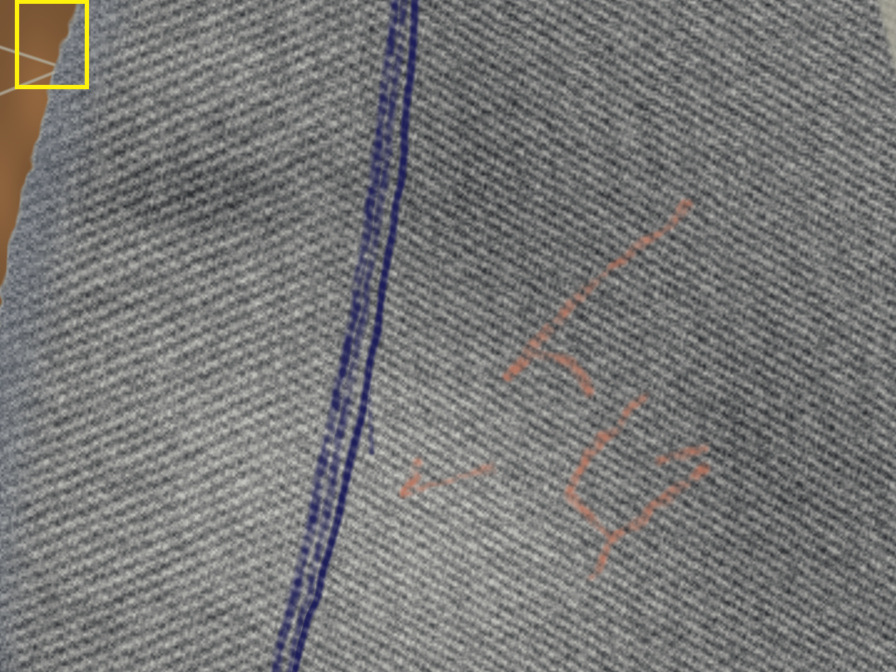
Give the GLSL for this texture, as a Shadertoy shader.

```glsl
// Worn grey denim with a blue inked seam, orange chalk marks and a frayed edge over wood.

const vec3 DARK_YARN = vec3(0.275, 0.283, 0.290);
const vec3 PALE_YARN = vec3(0.670, 0.670, 0.655);
const vec3 INK = vec3(0.115, 0.115, 0.350);
const vec3 CHALK = vec3(0.730, 0.450, 0.360);
const vec3 WOOD = vec3(0.500, 0.350, 0.215);
const vec3 FRAY = vec3(0.700, 0.690, 0.630);
const vec3 FRAME = vec3(1.0, 0.95, 0.05);

float hash(vec2 p) {
    return fract(sin(dot(p, vec2(127.1, 311.7))) * 43758.5453);
}

float noise(vec2 p) {
    vec2 i = floor(p), f = fract(p);
    f = f * f * (3.0 - 2.0 * f);
    return mix(mix(hash(i), hash(i + vec2(1, 0)), f.x),
               mix(hash(i + vec2(0, 1)), hash(i + vec2(1, 1)), f.x), f.y);
}

float segment(vec2 p, vec2 a, vec2 b) {
    vec2 d = b - a;
    return length(p - a - d * clamp(dot(p - a, d) / dot(d, d), 0.0, 1.0));
}

float cover(float dist, float radius, float soft) {
    return 1.0 - smoothstep(radius - soft, radius + soft, dist);
}

// Soft round patch of light or shade
float patchAt(vec2 p, vec2 centre, vec2 size) {
    vec2 d = (p - centre) / size;
    return exp(-dot(d, d));
}

// Slanted ridges with streaks that follow them, centred on zero
float ridges(vec2 p, float slope, float pitch, float streak) {
    float row = (p.y - slope * p.x) / pitch + 0.35 * noise(p * 8.0);
    float wave = sin(6.2832 * row) * (0.65 + 0.6 * noise(p * 45.0));
    float slub = noise(vec2(p.x * streak, row * 2.0)) - 0.5;
    return 0.25 * wave + 0.34 * slub;
}

// Shallow rising ridges on the left, steeper falling ones on the right, with cross yarns
float twill(vec2 p) {
    float rightSide = smoothstep(-0.16, 0.10, p.x - 0.42 - 0.17 * p.y);
    float rising = ridges(p, 0.42, 0.0215, 55.0);
    float falling = ridges(p, -0.60, 0.0185, 85.0);
    float beads = sin(6.2832 * (p.x - 0.35 * p.y) / 0.0105);
    float blend = rising * mix(0.92, 0.28, rightSide) + falling * mix(0.40, 0.95, rightSide);
    return blend + 0.07 * beads;
}

// Large folds: positive is lit, negative is shaded
float folds(vec2 p) {
    float light = 0.10 * patchAt(p, vec2(0.42, 0.30), vec2(0.40, 0.32));
    light += 0.07 * patchAt(p, vec2(0.72, 0.15), vec2(0.30, 0.25));
    light += 0.05 * patchAt(p, vec2(0.33, 0.90), vec2(0.20, 0.10));
    light -= 0.11 * patchAt(p, vec2(0.27, 0.71), vec2(0.16, 0.06));
    light -= 0.07 * patchAt(p, vec2(0.74, 0.70), vec2(0.18, 0.24));
    light -= 0.07 * patchAt(p, vec2(1.10, 0.32), vec2(0.25, 0.25));
    return light + 0.03 * (noise(p * 6.0) - 0.5);
}

vec3 denim(vec2 p, float weave, float inset) {
    float worn = smoothstep(0.01, 0.12, inset);
    float grain = noise(p * 270.0) - 0.5;
    float tone = 0.46 + weave * mix(0.35, 1.0, worn) + 0.46 * grain + 2.15 * folds(p);
    vec3 cloth = mix(DARK_YARN, PALE_YARN, clamp(tone, -0.25, 1.25));
    return cloth + vec3(-0.012, 0.0, 0.028) * (1.0 - worn);
}

// Distance to a gently bent near-vertical line; t runs down from the top
float seamLine(vec2 p, float top, float slope, float bend) {
    float t = 1.0 - p.y;
    return abs(p.x - top + slope * t + bend * t * t);
}

float inkMask(vec2 p, float weave, float soft) {
    vec2 w = p + vec2(0.007 * (noise(p * 26.0) - 0.5), 0.0);
    float broken = clamp(0.20 + 0.75 * noise(p * vec2(110.0, 45.0)) - 0.6 * weave, 0.0, 0.9);
    float solid = clamp(0.90 - 0.5 * weave, 0.0, 1.0);
    float mask = solid * cover(seamLine(w, 0.620, 0.060, 0.1225), 0.0055, soft + 0.0025);
    mask = max(mask, broken * cover(seamLine(w, 0.587, 0.090, 0.089), 0.007, soft + 0.004));
    mask = max(mask, 0.85 * broken * cover(seamLine(w, 0.602, 0.100, 0.070), 0.006, soft + 0.004));
    float tail = segment(w, vec2(0.548, 0.45), vec2(0.552, 0.327));
    return max(mask, 0.8 * broken * cover(tail, 0.004, soft + 0.002));
}

float chalkMask(vec2 p, float weave, float soft) {
    vec2 w = p + 0.012 * (vec2(noise(p * 45.0), noise(p * 45.0 + 17.0)) - 0.5);
    float d = segment(w, vec2(1.024, 0.691), vec2(0.868, 0.566));
    d = min(d, segment(w, vec2(0.868, 0.566), vec2(0.757, 0.444)) - 0.003);
    d = min(d, segment(w, vec2(0.790, 0.479), vec2(0.851, 0.462)));
    d = min(d, segment(w, vec2(0.851, 0.462), vec2(0.877, 0.418)));
    d = min(d, segment(w, vec2(0.955, 0.410), vec2(0.877, 0.323)));
    d = min(d, segment(w, vec2(0.877, 0.323), vec2(0.847, 0.262)));
    d = min(d, segment(w, vec2(0.847, 0.262), vec2(0.911, 0.193)));
    d = min(d, segment(w, vec2(0.911, 0.193), vec2(1.050, 0.306)) - 0.002);
    d = min(d, segment(w, vec2(1.050, 0.335), vec2(0.981, 0.315)));
    d = min(d, segment(w, vec2(0.911, 0.193), vec2(0.882, 0.141)));
    d = min(d, segment(w, vec2(0.625, 0.309), vec2(0.604, 0.268)));
    d = min(d, segment(w, vec2(0.604, 0.268), vec2(0.729, 0.302)) + 0.002);
    d = min(d, length(w - vec2(1.015, 0.685)) - 0.006);
    float rubbed = 0.15 + 0.70 * noise(p * 60.0) + 0.6 * weave;
    return cover(d, 0.006, soft + 0.005) * clamp(rubbed, 0.0, 0.85);
}

void mainImage(out vec4 fragColor, in vec2 fragCoord) {
    vec2 p = fragCoord / iResolution.y;
    float soft = 0.75 / iResolution.y, t = 1.0 - p.y, weave = twill(p);
    // Cloth over wood
    float inset = p.x - (0.115 - 0.33 * t + 0.16 * t * t) + 0.012 * (noise(p * 60.0) - 0.5);
    vec3 wood = WOOD * (0.85 + 0.3 * noise(p * vec2(18.0, 7.0)));
    vec3 color = mix(wood, denim(p, weave, inset), smoothstep(-0.002 - soft, 0.002 + soft, inset));
    color = mix(color, FRAY, 0.35 * cover(abs(inset - 0.002), 0.003, soft + 0.002));
    // Loose threads and pale far corner
    float thread = segment(p, vec2(0.0, 0.930), vec2(0.080, 0.904));
    thread = min(thread, segment(p, vec2(0.0, 0.860), vec2(0.080, 0.892)));
    color = mix(color, FRAY, 0.8 * cover(thread, 0.0022, soft + 0.001));
    color = mix(color, FRAY, 0.7 * smoothstep(-0.006, 0.008, p.x - 1.305 - 0.25 * t));
    // Drawn marks and bright square outline
    color = mix(color, CHALK, chalkMask(p, weave, soft));
    color = mix(color, INK, inkMask(p, weave, soft));
    vec2 side = abs(p - vec2(0.0773, 0.934)) - vec2(0.0520, 0.0635);
    color = mix(color, FRAME, cover(abs(max(side.x, side.y)), 0.0032, soft));
    fragColor = vec4(color, 1.0);
}
```
